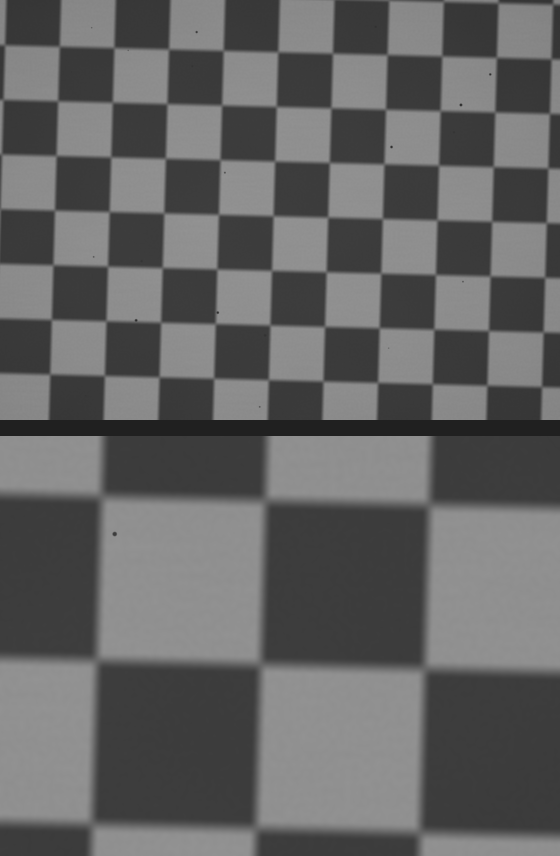
Top, the full canvas; bottom, a detail of the centre.
This pattern is drawn by a Shadertoy shader. Its source:

```glsl
// Slightly tilted, softly focused grey checkerboard with vignette, fine grain and dust specks.

vec2 hash2(vec2 p) {
    vec3 q = fract(vec3(p.xyx) * vec3(0.1031, 0.1030, 0.0973));
    q += dot(q, q.yzx + 33.33);
    return fract((q.xx + q.yz) * q.zy);
}

float cornerGradient(vec2 cell, vec2 offset) {
    float angle = 6.2832 * hash2(cell).x;
    return dot(vec2(cos(angle), sin(angle)), offset);
}

// Gradient noise, roughly -0.7 to 0.7
float gradientNoise(vec2 p) {
    vec2 i = floor(p), f = fract(p);
    vec2 u = f * f * f * (f * (f * 6.0 - 15.0) + 10.0);
    vec2 e = vec2(1.0, 0.0);
    float low = mix(cornerGradient(i, f), cornerGradient(i + e, f - e), u.x);
    float high = mix(cornerGradient(i + e.yx, f - e.yx), cornerGradient(i + 1.0, f - 1.0), u.x);
    return mix(low, high, u.y);
}

// Square wave of period two, blurred across each whole number
vec2 softSquareWave(vec2 t, vec2 blur) {
    vec2 line = floor(t + 0.5);
    vec2 side = 2.0 * smoothstep(-blur, blur, t - line) - 1.0;
    return side * (1.0 - 2.0 * mod(line, 2.0));
}

// Coverage of sparse small dots, at most one per scatter cell
float dustSpecks(vec2 p, float pixel) {
    vec2 cell = floor(p * 7.0);
    vec2 position = (cell + 0.1 + 0.8 * hash2(cell + 17.0)) / 7.0;
    vec2 traits = hash2(cell + 61.0);
    float radius = mix(0.001, 0.003, traits.y * traits.y);
    float dot_ = 1.0 - smoothstep(radius - pixel, radius + pixel, length(p - position));
    return dot_ * step(traits.x, 0.35) * mix(0.35, 0.75, traits.y);
}

void mainImage(out vec4 fragColor, in vec2 fragCoord) {
    float pixel = 1.0 / iResolution.y;
    vec2 p = fragCoord * pixel;
    float down = 1.0 - p.y;

    // Tilted board coordinates, one unit per square
    vec2 board = vec2(p.x + 0.029 * down - 0.1455,
                      down - 0.0255 * p.x - 0.1076) / 0.1302;
    vec2 blur = max(vec2(0.047, 0.057), pixel / 0.1302);
    vec2 wave = softSquareWave(board, blur);
    float light = 0.5 - 0.5 * wave.x * wave.y;

    // Illumination falls off towards the corners
    vec2 fromCentre = fragCoord / iResolution.xy - vec2(0.48, 0.46);
    float falloff = dot(fromCentre, fromCentre);
    float darkGrey = 0.238 - 0.055 * falloff;
    float lightGrey = 0.567 - 0.10 * falloff;
    float grey = mix(darkGrey, lightGrey, light);

    // Faint mottling, horizontal streaks and grain
    grey += 0.006 * gradientNoise(p * 9.0);
    grey += 0.006 * gradientNoise(p * vec2(12.0, 110.0) + 40.0) * light;
    grey += 0.010 * gradientNoise(p * 170.0 + 90.0) * mix(0.5, 1.0, light);

    // Dust shows mainly on the light squares
    grey *= 1.0 - dustSpecks(p, pixel) * mix(0.2, 1.0, light);

    fragColor = vec4(vec3(grey), 1.0);
}
```
